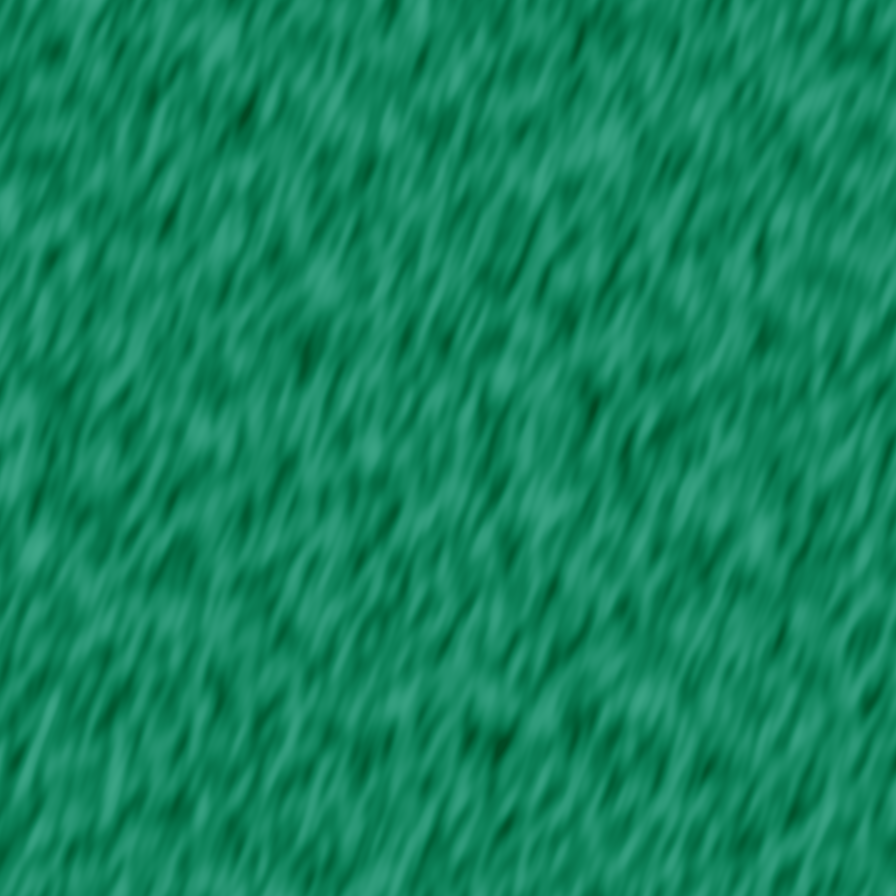
Give the GLSL for this texture, as a Shadertoy shader.

```glsl
// Soft green fur: short slanted streaks of light and dark emerald.
// Several layers of gradient noise, stretched along one leaning direction,
// are summed to a tone in standard deviations and mapped to a colour ramp.

#define LEAN_ANGLE    1.18              // streak direction, radians
#define STREAK_FREQ   vec2(58.0, 15.0)  // cells across and along the streaks
#define FINE_WEIGHT   0.55
#define BROAD_WEIGHT  0.50
#define PATCH_WEIGHT  0.28
#define BEND          0.007             // sideways wander of the streaks
#define CONTRAST      1.0
#define DARK_SKEW     0.08              // lengthens the dark tail

const float NOISE_DEVIATION = 0.214;

// Unit gradient at a lattice point, from an integer hash
vec2 latticeGradient(ivec2 cell, uint seed) {
    uint h = uint(cell.x) * 73856093u ^ uint(cell.y) * 19349663u ^ seed * 83492791u;
    h = (h ^ (h >> 16)) * 73244475u;
    h = (h ^ (h >> 15)) * 73244475u;
    h ^= h >> 16;
    float angle = 6.28319 * float(h & 65535u) / 65536.0;
    return vec2(cos(angle), sin(angle));
}

float gradientNoise(vec2 p, uint seed) {
    ivec2 c = ivec2(floor(p));
    vec2 f = fract(p);
    vec2 w = f * f * f * (f * (f * 6.0 - 15.0) + 10.0);
    float a = dot(latticeGradient(c, seed), f);
    float b = dot(latticeGradient(c + ivec2(1, 0), seed), f - vec2(1.0, 0.0));
    float d = dot(latticeGradient(c + ivec2(0, 1), seed), f - vec2(0.0, 1.0));
    float e = dot(latticeGradient(c + ivec2(1, 1), seed), f - vec2(1.0, 1.0));
    return mix(mix(a, b, w.x), mix(d, e, w.x), w.y);
}

// Coordinates across (x) and along (y) a direction
vec2 alongDirection(vec2 p, float angle) {
    float c = cos(angle), s = sin(angle);
    return vec2(s * p.x - c * p.y, c * p.x + s * p.y);
}

// Streak layers at slightly different angles, scaled to unit deviation
float streakTone(vec2 p) {
    p.x += BEND * gradientNoise(p * 6.0, 1u);
    float sum = gradientNoise(alongDirection(p, LEAN_ANGLE) * STREAK_FREQ, 2u);
    sum += FINE_WEIGHT * gradientNoise(alongDirection(p, LEAN_ANGLE + 0.05) * STREAK_FREQ * 1.55 + 0.37, 3u);
    sum += BROAD_WEIGHT * gradientNoise(alongDirection(p, LEAN_ANGLE - 0.06) * STREAK_FREQ * vec2(0.55, 0.75) + 0.71, 4u);
    sum += PATCH_WEIGHT * gradientNoise(alongDirection(p, LEAN_ANGLE) * vec2(13.0, 8.0) + 0.53, 5u);
    float power = 1.0 + FINE_WEIGHT * FINE_WEIGHT + BROAD_WEIGHT * BROAD_WEIGHT + PATCH_WEIGHT * PATCH_WEIGHT;
    return sum / (NOISE_DEVIATION * sqrt(power));
}

float ramp(float low, float high, float x) {
    return clamp((x - low) / (high - low), 0.0, 1.0);
}

// Emerald ramp from deep shadow to pale tips
vec3 furColour(float tone) {
    vec3 colour = vec3(0.00, 0.29, 0.14);
    colour = mix(colour, vec3(0.00, 0.38, 0.22), ramp(-4.2, -2.6, tone));
    colour = mix(colour, vec3(0.02, 0.45, 0.29), ramp(-2.6, -1.3, tone));
    colour = mix(colour, vec3(0.05, 0.51, 0.35), ramp(-1.3, -0.2, tone));
    colour = mix(colour, vec3(0.10, 0.55, 0.40), ramp(-0.2, 0.6, tone));
    colour = mix(colour, vec3(0.17, 0.60, 0.47), ramp(0.6, 1.55, tone));
    return mix(colour, vec3(0.26, 0.67, 0.55), ramp(1.55, 3.0, tone));
}

void mainImage(out vec4 fragColor, in vec2 fragCoord) {
    vec2 p = fragCoord / iResolution.y;
    float tone = CONTRAST * streakTone(p);
    tone -= DARK_SKEW * (tone * tone - 1.0);
    fragColor = vec4(furColour(tone), 1.0);
}
```
